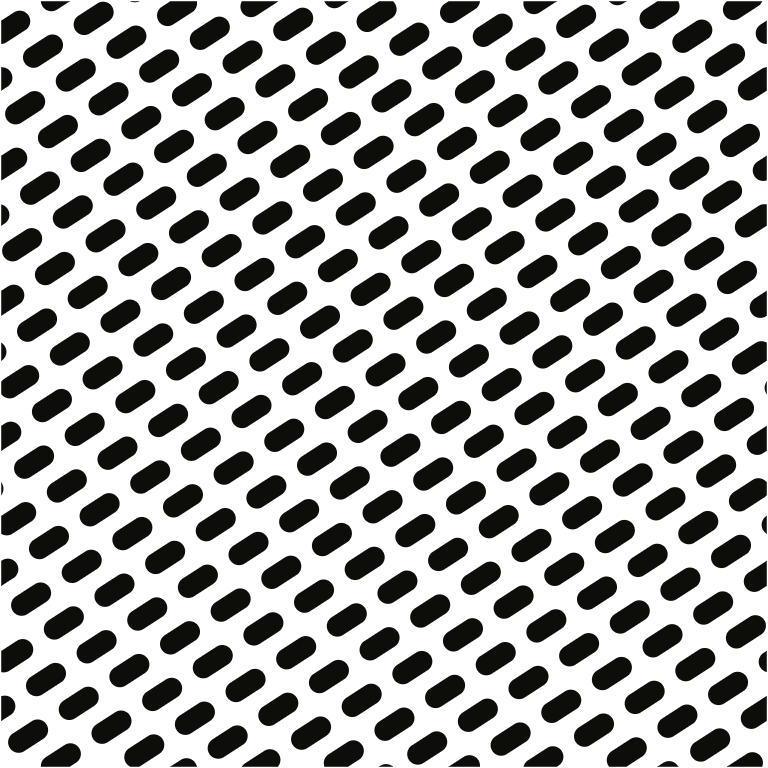
Reproduce this pattern procedurally as a Shadertoy shader.

```glsl
// Black slanted rounded dashes on a skewed lattice over white, with a hairline white margin.

// Signed distance to a capsule centred on the origin, lying along unit vector dir
float capsule(vec2 p, vec2 dir, float halfLength, float radius) {
    float along = clamp(dot(p, dir), -halfLength, halfLength);
    return length(p - along * dir) - radius;
}

// Signed distance to the canvas inset by a margin
float insetFrame(vec2 uv, float margin) {
    vec2 d = abs(uv - 0.5) - (0.5 - margin);
    return max(d.x, d.y);
}

void mainImage(out vec4 fragColor, in vec2 fragCoord) {
    vec2 uv = fragCoord / iResolution.xy;

    // Lattice steps: along the dashes, and down to the next row
    vec2 dashStep = vec2(0.06593, 0.04266);
    vec2 rowStep = vec2(0.04266, -0.03102);
    mat2 lattice = mat2(dashStep, rowStep);

    // Offset from the nearest lattice point; each dash fits inside its cell
    vec2 cell = inverse(lattice) * (uv - vec2(0.0560, 0.9334));
    vec2 local = lattice * (cell - round(cell));

    // Dash, clipped by the margin
    float dist = capsule(local, normalize(dashStep), 0.0147, 0.0137);
    dist = max(dist, insetFrame(uv, 0.0016));

    // One pixel of edge smoothing
    float ink = clamp(0.5 - dist * min(iResolution.x, iResolution.y), 0.0, 1.0);
    fragColor = vec4(mix(vec3(1.0), vec3(0.05, 0.05, 0.04), ink), 1.0);
}
```
